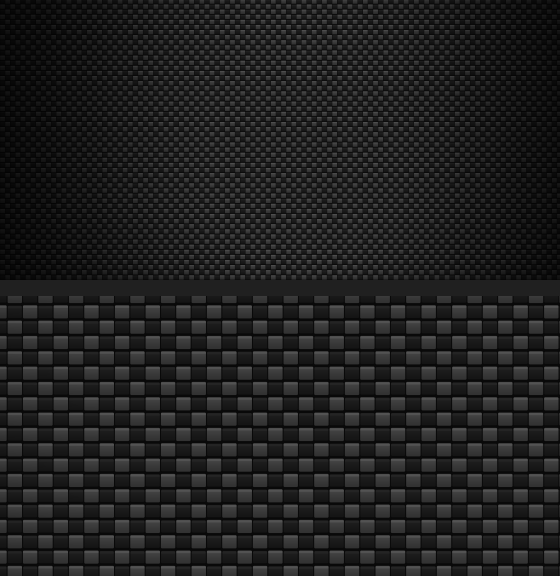
Top, the full canvas; bottom, a detail of the centre.
Give the GLSL for this texture, as a Shadertoy shader.

```glsl
// Dark carbon fibre weave: a fine checker of raised grey and sunken black tiles, shaded towards the sides.

const float ROWS = 54.8;                    // tiles down the canvas, two per repeat
const vec3 GAP_COLOR = vec3(0.035);
const vec3 RAISED_LOW = vec3(0.185);
const vec3 RAISED_HIGH = vec3(0.255);
const vec3 SUNKEN_LOW = vec3(0.075);
const vec3 SUNKEN_HIGH = vec3(0.115);

// Signed distance to a box with rounded corners
float roundedBox(vec2 p, vec2 halfSize, float radius) {
    vec2 d = abs(p) - halfSize + radius;
    return length(max(d, 0.0)) + min(max(d.x, d.y), 0.0) - radius;
}

// Coverage of a shape, softened over one pixel
float coverage(float dist, float pixel) {
    return clamp(0.5 - dist / pixel, 0.0, 1.0);
}

// One tile, p runs from -0.5 to 0.5
vec3 tile(vec2 p, vec3 low, vec3 high, vec2 halfSize, float glint, float pixel) {
    vec3 face = mix(low, high, smoothstep(-0.5, 0.5, p.y));
    float rim = coverage(abs(p.y - halfSize.y + 0.10) - 0.07, pixel);
    face += glint * rim;
    return mix(GAP_COLOR, face, coverage(roundedBox(p, halfSize, 0.08), pixel));
}

// Checker of raised and sunken tiles
vec3 weave(vec2 p, float pixel) {
    vec2 cell = floor(p);
    vec2 local = p - cell - 0.5;
    float raised = mod(cell.x + cell.y, 2.0);
    return raised > 0.5
        ? tile(local, RAISED_LOW, RAISED_HIGH, vec2(0.47, 0.43), 0.06, pixel)
        : tile(local, SUNKEN_LOW, SUNKEN_HIGH, vec2(0.46, 0.40), 0.025, pixel);
}

// Broad light, fading to the sides and slightly to the corners
float sideShade(vec2 uv) {
    vec2 q = (uv - vec2(0.53, 0.47)) * vec2(2.0, 0.7);
    return mix(1.05, 0.28, smoothstep(0.25, 1.12, length(q)));
}

void mainImage(out vec4 fragColor, in vec2 fragCoord) {
    vec2 uv = fragCoord / iResolution.xy;
    float pixel = ROWS / iResolution.y;

    // Average a small grid of samples so the fine weave stays even
    vec3 color = vec3(0.0);
    for (int i = 0; i < 4; i++) {
        vec2 offset = vec2(i % 2, i / 2) * 0.5 - 0.25;
        color += weave((fragCoord + offset) * pixel, pixel * 0.5);
    }
    fragColor = vec4(color * 0.25 * sideShade(uv), 1.0);
}
```
